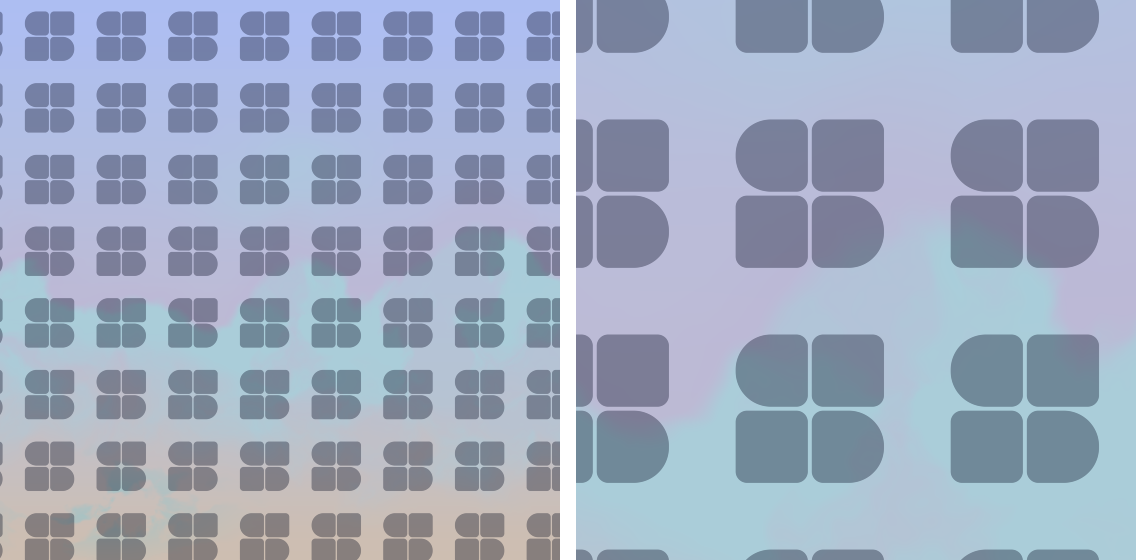
Left, the full canvas; right, a detail of the centre.
This pattern is drawn by a WebGL 2 fragment shader. Its source:

```glsl
#version 300 es
precision highp float;
// A grid of four-tile emblems, darkening a soft sky that fades from blue to sand.
// Each emblem is two rounded tiles plus their half-turn copy; the sky is a
// vertical gradient with a bank of warped-noise clouds and a few teal wisps.

#define PERIOD 0.128
#define EMBLEM_CENTER vec2(0.0885, 0.9354)
#define TILE_HALF 0.0215
#define TILE_OFFSET 0.02266
#define CORNER_SMALL 0.0068
#define CORNER_LARGE 0.0210
#define EMBLEM_SHADE vec3(0.66, 0.67, 0.705)
#define CLOUD_COLOR vec3(0.655, 0.815, 0.855)
#define CLOUD_RIM vec3(0.735, 0.715, 0.835)
#define WISP_COLOR vec3(0.56, 0.77, 0.80)

uniform vec2 u_resolution;
out vec4 outColor;

float hash(vec2 p) {
  vec3 q = fract(p.xyx * 0.1031);
  q += dot(q, q.yzx + 33.33);
  return fract((q.x + q.y) * q.z);
}

float valueNoise(vec2 p) {
  vec2 cell = floor(p);
  vec2 f = fract(p);
  f = f * f * (3.0 - 2.0 * f);
  float low = mix(hash(cell), hash(cell + vec2(1.0, 0.0)), f.x);
  float high = mix(hash(cell + vec2(0.0, 1.0)), hash(cell + 1.0), f.x);
  return mix(low, high, f.y);
}

float fbm(vec2 p) {
  float sum = 0.0;
  float amplitude = 0.5;
  for (int i = 0; i < 5; i++) {
    sum += amplitude * valueNoise(p);
    p = mat2(1.6, 1.2, -1.2, 1.6) * p + 7.3;
    amplitude *= 0.5;
  }
  return sum;
}

float bump(float x, float center, float width) {
  float d = (x - center) / width;
  return exp(-d * d);
}

float roundedBox(vec2 p, float halfSize, float radius) {
  vec2 d = abs(p) - halfSize + radius;
  return length(max(d, 0.0)) + min(max(d.x, d.y), 0.0) - radius;
}

// Distance to the emblem; the lower half is the upper half turned around.
float emblem(vec2 p) {
  if (p.y < 0.0) p = -p;
  vec2 local = vec2(abs(p.x), p.y) - TILE_OFFSET;
  bool outerLeft = p.x < 0.0 && local.x > 0.0;
  return roundedBox(local, TILE_HALF, outerLeft ? CORNER_LARGE : CORNER_SMALL);
}

vec3 skyGradient(float y) {
  vec3 color = mix(vec3(0.805, 0.745, 0.695), vec3(0.770, 0.750, 0.765), smoothstep(0.0, 0.22, y));
  color = mix(color, vec3(0.735, 0.735, 0.845), smoothstep(0.18, 0.52, y));
  color = mix(color, vec3(0.700, 0.750, 0.895), smoothstep(0.48, 0.78, y));
  return mix(color, vec3(0.680, 0.745, 0.950), smoothstep(0.72, 1.0, y));
}

vec3 sky(vec2 uv) {
  vec3 color = skyGradient(uv.y);
  vec2 warp = vec2(fbm(uv * 6.0 + 3.1), fbm(uv * 6.0 + 19.7)) - 0.48;
  float billow = fbm(uv * 9.0 + warp * 2.0) - 0.48;
  float patches = fbm(uv * vec2(6.0, 8.0) + warp * 3.0 + 41.0);

  // Uneven crest of the cloud bank, with a crisp top and a ragged base.
  float crest = 0.465 + 0.08 * bump(uv.x, 0.04, 0.07) - 0.07 * bump(uv.x, 0.37, 0.06)
    + 0.09 * bump(uv.x, 0.52, 0.09) + 0.13 * bump(uv.x, 0.85, 0.14);
  float depth = crest + 0.13 * billow - uv.y;
  float base = mix(0.24, 0.15, smoothstep(0.2, 0.7, uv.x));
  float body = smoothstep(base - 0.04, base + 0.20, uv.y + 0.25 * billow);
  float density = smoothstep(0.0, 0.035, depth) * body;
  density *= mix(0.45, 1.0, smoothstep(0.32, 0.52, patches));

  // Mauve glow above the crest, then the clouds and a faint high veil.
  float rim = smoothstep(-0.09, 0.0, depth) * body;
  color = mix(color, CLOUD_RIM, 0.45 * rim);
  color = mix(color, CLOUD_COLOR, 0.88 * density);
  vec2 veil = (uv - vec2(0.52, 0.68) + 0.12 * warp) / vec2(0.14, 0.08);
  color = mix(color, CLOUD_COLOR, 0.42 * exp(-dot(veil, veil)));

  // Small teal wisps low on the left.
  vec2 drift = (uv - vec2(0.19, 0.10)) / vec2(0.16, 0.07);
  float wisp = smoothstep(0.49, 0.64, fbm(uv * vec2(13.0, 20.0) + warp * 2.0 + 5.0));
  return mix(color, WISP_COLOR, 0.65 * wisp * exp(-dot(drift, drift)));
}

void main() {
  vec2 uv = gl_FragCoord.xy / u_resolution;
  vec2 cell = (fract((uv - EMBLEM_CENTER) / PERIOD + 0.5) - 0.5) * PERIOD;
  float edge = 0.6 / min(u_resolution.x, u_resolution.y);
  float ink = 1.0 - smoothstep(-edge, edge, emblem(cell));
  vec3 color = sky(uv);
  outColor = vec4(mix(color, color * EMBLEM_SHADE, ink), 1.0);
}
```
